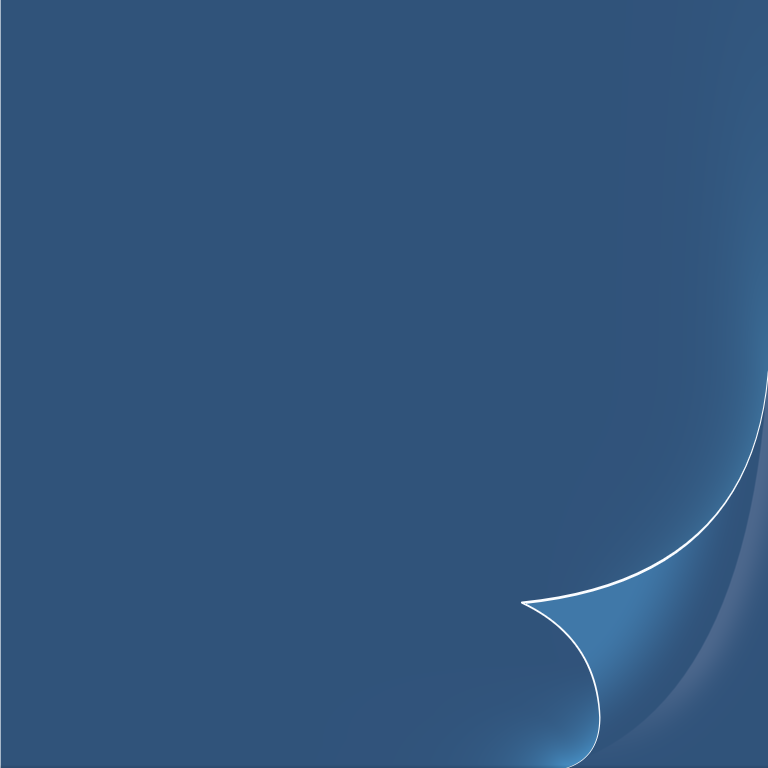
Reproduce this background procedurally as a WebGL 1 fragment shader.

```glsl
precision highp float;
// A flat blue sheet whose lower right corner curls up, edged by a thin white line.
// Signed distances to quadratic curves bound the sheet and the curl; the same
// distances drive the soft glows along the fold and the shading of the curl.

uniform vec2 u_resolution;

// Signed distance to a quadratic curve, positive on the left of its direction.
float curveDistance(vec2 p, vec2 start, vec2 control, vec2 end) {
  float nearest = 1e3;
  float side = 1.0;
  vec2 a = start;
  for (int i = 1; i <= 24; i++) {
    float t = float(i) / 24.0;
    vec2 b = mix(mix(start, control, t), mix(control, end, t), t);
    vec2 along = b - a;
    vec2 toPoint = p - a;
    float h = clamp(dot(toPoint, along) / dot(along, along), 0.0, 1.0);
    float d = length(toPoint - along * h);
    if (d < nearest) {
      nearest = d;
      side = along.x * toPoint.y - along.y * toPoint.x < 0.0 ? -1.0 : 1.0;
    }
    a = b;
  }
  return nearest * side;
}

void main() {
  vec2 p = gl_FragCoord.xy / u_resolution;
  float pixel = 1.0 / min(u_resolution.x, u_resolution.y);

  // Squeezing the height above the fold stretches its glow up the right side.
  vec2 stretched = vec2(p.x, min(p.y, 0.512) + 0.2 * max(p.y - 0.512, 0.0));
  vec2 tip = vec2(0.680, 0.215);
  float upper = -curveDistance(stretched, tip, vec2(0.977, 0.245), vec2(1.0, 0.512));

  // The left rim of the curl: a long arc, then a short hook to the bottom.
  float arc = curveDistance(p, tip, vec2(0.777, 0.169), vec2(0.781, 0.066));
  float hook = curveDistance(p, vec2(0.781, 0.066), vec2(0.781, 0.014), vec2(0.738, 0.0));
  float left = abs(arc) < abs(hook) ? arc : hook;

  float fold = min(upper, left);
  float outer = curveDistance(p, vec2(0.997, 0.479), vec2(0.966, 0.102), vec2(0.762, 0.013));

  // Sheet with glows beside the fold and at the bottom hook.
  vec3 base = vec3(0.19, 0.325, 0.48);
  float foldGlow = exp(-abs(upper) / 0.045) * smoothstep(0.70, 1.0, p.x);
  float hookGlow = exp(-abs(left) / 0.05) * smoothstep(0.14, -0.02, p.y);
  vec3 sheet = mix(base, vec3(0.25, 0.47, 0.64), 0.75 * foldGlow);
  sheet = mix(sheet, vec3(0.28, 0.57, 0.78), hookGlow);

  // Curl shaded toward its outer edge, with a pale glow beyond that edge.
  vec3 curl = mix(base, vec3(0.25, 0.47, 0.66), smoothstep(0.008, 0.12, -outer));
  float halo = exp(-pow(outer / 0.032, 2.0)) * smoothstep(-0.02, 0.16, p.y);
  vec3 beyond = mix(base, vec3(0.36, 0.45, 0.59), 0.65 * halo);
  vec3 under = mix(curl, beyond, smoothstep(-pixel, pixel, outer));
  vec3 color = mix(sheet, under, smoothstep(-pixel, pixel, fold));

  // White rim, thinning toward both ends.
  float upperWidth = mix(0.0018, 0.0007, smoothstep(0.85, 1.0, p.x));
  float leftWidth = mix(0.0004, 0.0012, smoothstep(0.0, 0.12, p.y));
  float halfWidth = upper < left ? upperWidth : leftWidth;
  float rim = clamp((halfWidth - abs(fold)) / pixel + 0.5, 0.0, 1.0);
  color = mix(color, vec3(0.98, 0.99, 1.0), rim);

  // Light hairline on the left border, faint shade along the bottom.
  color = mix(color, vec3(0.65, 0.72, 0.79), clamp((0.0013 - p.x) / pixel + 0.5, 0.0, 1.0));
  color *= 1.0 - 0.1 * smoothstep(0.005, 0.0, p.y);

  gl_FragColor = vec4(color, 1.0);
}
```
